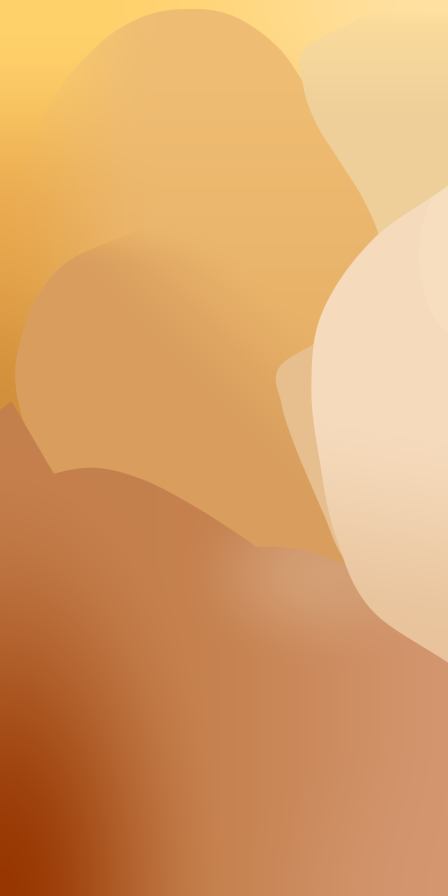
This background is drawn by a WebGL 2 fragment shader. Its source:

```glsl
#version 300 es
precision highp float;

uniform vec2 u_resolution;
out vec4 outColor;

// Palette
const vec3 SKY_TOP = vec3(1.00, 0.82, 0.42);
const vec3 SKY_RIGHT = vec3(1.00, 0.88, 0.63);
const vec3 SKY_MID = vec3(0.915, 0.665, 0.31);
const vec3 SKY_LOW = vec3(0.82, 0.56, 0.23);
const vec3 AMBER_TOP = vec3(0.935, 0.74, 0.45);
const vec3 AMBER_LOW = vec3(0.905, 0.69, 0.405);
const vec3 TAN = vec3(0.85, 0.62, 0.37);
const vec3 PANEL_TOP = vec3(0.98, 0.86, 0.61);
const vec3 PANEL_LOW = vec3(0.935, 0.81, 0.60);
const vec3 LOBE = vec3(0.905, 0.75, 0.56);
const vec3 CLAY = vec3(0.77, 0.50, 0.30);
const vec3 CLAY_LIGHT = vec3(0.83, 0.59, 0.44);
const vec3 CLAY_GLOW = vec3(0.84, 0.65, 0.49);
const vec3 RUST = vec3(0.59, 0.21, 0.0);
const vec3 CREAM = vec3(0.96, 0.855, 0.735);
const vec3 CREAM_LOW = vec3(0.91, 0.765, 0.61);
const vec3 CREAM_GLOW = vec3(0.965, 0.88, 0.755);

// Evenly spaced edge profiles, low to high or left to right
const float AMBER_EDGE[8] = float[8](0.74, 0.876, 0.945, 0.98, 0.99, 0.982, 0.945, 0.876);
const float TAN_EDGE[8] = float[8](0.135, 0.076, 0.044, 0.034, 0.05, 0.083, 0.161, 0.339);
const float PANEL_EDGE[8] = float[8](0.86, 0.846, 0.81, 0.758, 0.706, 0.677, 0.68, 0.82);
const float LOBE_EDGE[8] = float[8](0.825, 0.76, 0.724, 0.688, 0.654, 0.628, 0.625, 0.75);
const float HILL_EDGE[8] = float[8](0.447, 0.469, 0.478, 0.466, 0.44, 0.4076, 0.371, 0.333);
const float DOME_EDGE[8] = float[8](1.06, 0.833, 0.75, 0.714, 0.695, 0.719, 0.836, 1.052);

// Catmull-Rom curve through a profile spread over [start, end]
float profile(float k[8], float start, float end, float at) {
    float t = clamp((at - start) / (end - start), 0.0, 1.0) * 7.0;
    int i = min(int(t), 6);
    float f = t - float(i);
    float a = k[max(i - 1, 0)], b = k[i], c = k[i + 1], d = k[min(i + 2, 7)];
    return b + 0.5 * f * (c - a + f * (2.0 * a - 5.0 * b + 4.0 * c - d
        + f * (3.0 * (b - c) + d - a)));
}

// Antialiased coverage, positive inside
float cover(float inside) {
    return clamp(0.5 + inside / max(fwidth(inside), 1e-5), 0.0, 1.0);
}

// Round falloff from 1 at the centre to 0 at the radius
float glow(vec2 p, vec2 centre, vec2 radius) {
    return 1.0 - smoothstep(0.0, 1.0, length((p - centre) / radius));
}

vec3 skyColor(vec2 p) {
    vec3 c = mix(SKY_LOW, SKY_MID, smoothstep(0.53, 0.78, p.y));
    c = mix(c, SKY_TOP, smoothstep(0.74, 0.98, p.y));
    return mix(c, SKY_RIGHT, smoothstep(0.2, 1.0, p.x) * smoothstep(0.7, 1.0, p.y));
}

vec3 hillColor(vec2 p) {
    vec3 c = mix(CLAY, CLAY_LIGHT, smoothstep(0.35, 1.1, p.x));
    c = mix(c, CLAY_GLOW, 0.75 * glow(p, vec2(0.72, 0.36), vec2(0.34, 0.11)));
    c = mix(c, CLAY_LIGHT, 0.6 * glow(p, vec2(1.0, 0.0), vec2(0.5, 0.2)));
    return mix(c, RUST, glow(p, vec2(0.0), vec2(0.52, 0.5)));
}

vec3 domeColor(vec2 p) {
    vec3 c = mix(CREAM_LOW, CREAM, smoothstep(0.28, 0.54, p.y + 0.08 * (p.x - 0.85)));
    float halo = cover(1.0 - length((p - vec2(1.06, 0.715)) / vec2(0.125, 0.1)));
    return mix(c, CREAM_GLOW, 0.6 * halo);
}

void main() {
    vec2 p = gl_FragCoord.xy / u_resolution;
    vec3 color = skyColor(p);

    // Large amber swell, melting into the sky on the left
    float amber = cover(profile(AMBER_EDGE, 0.0, 0.729, p.x) - p.y);
    amber *= smoothstep(0.0, 0.36, p.x);
    color = mix(color, mix(AMBER_LOW, AMBER_TOP, smoothstep(0.55, 0.98, p.y)), amber);

    // Tan swell, fading towards the upper right
    float tan_ = cover(p.x - profile(TAN_EDGE, 0.461, 0.753, p.y));
    tan_ *= 1.0 - smoothstep(0.78, 0.99, p.y + 0.5 * p.x);
    tan_ *= 1.0 - smoothstep(0.70, 0.76, p.y);
    color = mix(color, TAN, tan_);

    // Pale panel in the upper right
    float panel = cover(p.x - profile(PANEL_EDGE, 0.695, 0.987, p.y));
    panel *= 1.0 - smoothstep(0.97, 0.99, p.y);
    color = mix(color, mix(PANEL_LOW, PANEL_TOP, smoothstep(0.85, 1.0, p.y)), panel);

    // Narrow lobe beside the dome
    float lobe = min(p.x - profile(LOBE_EDGE, 0.341, 0.633, p.y), 0.635 - p.y);
    color = mix(color, LOBE, cover(lobe));

    // Clay hill: main crest, left peak and right ridge
    float crest = profile(HILL_EDGE, 0.0, 0.729, p.x);
    float peak = 0.552 - max(0.86 * (p.x - 0.026), 0.36 * (0.026 - p.x));
    float ridge = 0.39 - 0.7 * (p.x - 0.6) * (p.x - 0.6);
    color = mix(color, hillColor(p), cover(max(crest, max(peak, ridge)) - p.y));

    // Cream dome in front
    float dome = p.x - profile(DOME_EDGE, 0.234, 0.818, p.y);
    color = mix(color, domeColor(p), cover(dome));

    outColor = vec4(color, 1.0);
}
```
